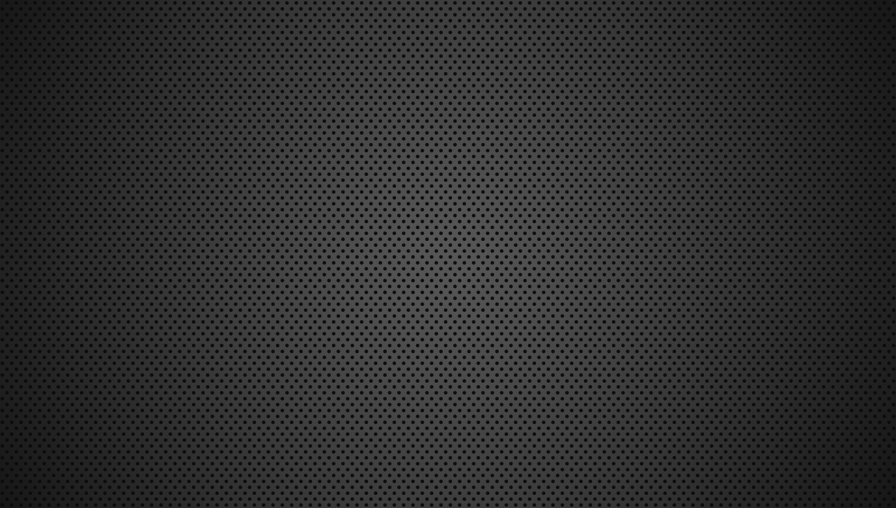
Reproduce this pattern procedurally as a WebGL 2 fragment shader.

```glsl
#version 300 es
precision highp float;

uniform vec2 u_resolution;
out vec4 fragColor;

const float PI = 3.14159265;
const vec2 CELLS = vec2(96.0, 43.0);       // whole repeats, two holes in each
const float HOLE_RADIUS = 0.148;           // in cell heights
const float HOLE_SOFTNESS = 0.02;
const float RIM_OFFSET = 0.09;             // highlight shift below each hole
const float RIM_STRENGTH = 0.05;
const vec2 FALLOFF = vec2(1.0, 0.56);      // light falloff across and down
const float FALLOFF_POWER = 1.30;
const float FALLOFF_ROUNDING = 0.25;       // eases the falloff at the borders
const vec3 METAL_LIGHT = vec3(0.338, 0.338, 0.341);
const vec3 METAL_DARK = vec3(0.130, 0.130, 0.130);
const vec3 HOLE_COLOR = vec3(0.045, 0.045, 0.046);

// Distance to the nearest hole centre of the staggered grid, in cell heights
float holeDistance(vec2 p, vec2 cellShape) {
    float corner = length((fract(p + 0.5) - 0.5) * cellShape);
    float middle = length((fract(p) - 0.5) * cellShape);
    return min(corner, middle);
}

// Smoothed coverage of the holes
float holeMask(vec2 p, vec2 cellShape, float pixel) {
    float soft = 0.6 * pixel + HOLE_SOFTNESS;
    return 1.0 - smoothstep(-soft, soft, holeDistance(p, cellShape) - HOLE_RADIUS);
}

// Central glow, mirrored so that opposite borders agree
vec3 metalColor(vec2 uv) {
    vec2 ramp = 2.0 * abs(fract(uv) - 0.5);
    vec2 offset = mix(ramp, sin(0.5 * PI * ramp), FALLOFF_ROUNDING);
    float shade = pow(length(offset * FALLOFF), FALLOFF_POWER);
    return mix(METAL_LIGHT, METAL_DARK, shade);
}

void main() {
    vec2 uv = gl_FragCoord.xy / u_resolution;
    vec2 p = uv * CELLS + 0.25;
    vec2 cellSize = u_resolution / CELLS;
    vec2 cellShape = cellSize / cellSize.y;
    float pixel = 1.0 / cellSize.y;

    // Sheet with a faint lit rim under each hole
    vec3 color = metalColor(uv);
    float hole = holeMask(p, cellShape, pixel);
    float rim = holeMask(p + vec2(0.0, RIM_OFFSET), cellShape, pixel);
    color *= 1.0 + RIM_STRENGTH * rim;

    // Punched holes
    color = mix(color, HOLE_COLOR, hole);
    fragColor = vec4(color, 1.0);
}
```
